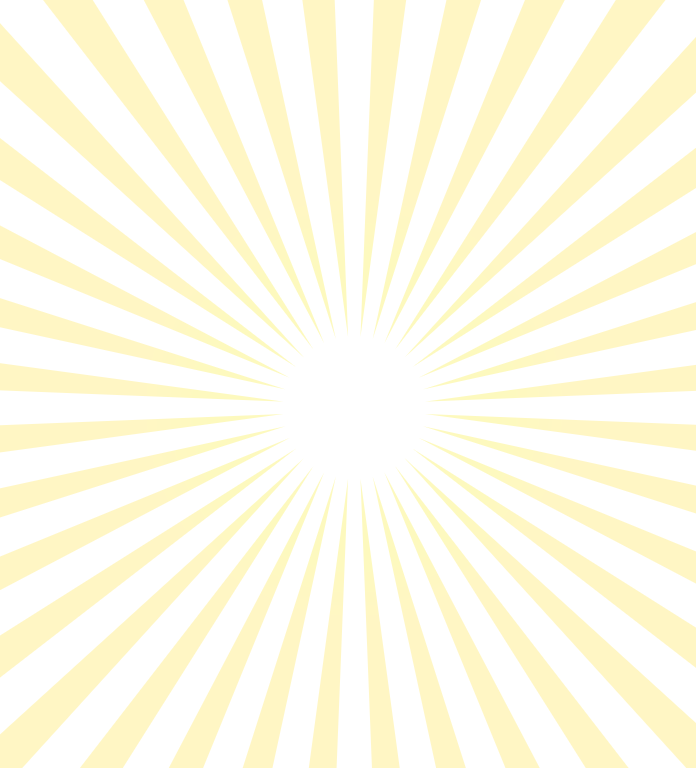
Give the GLSL for this background, as a Shadertoy shader.

```glsl
#define RAY_COUNT 36.0
#define BURST_CENTER vec2(0.509, 0.469)
#define TIP_RADIUS 0.0925
#define RAY_SPREAD 0.0476
#define TINT_INNER 0.17
#define TINT_OUTER 0.30
#define PAPER vec3(1.0)
#define LEMON vec3(0.992, 0.978, 0.745)
#define CREAM vec3(1.0, 0.965, 0.77)

const float TAU = 6.2831853;

// Rotate the point into the local frame of its nearest ray axis
vec2 foldToRay(vec2 p) {
    float sector = TAU / RAY_COUNT;
    float angle = mod(atan(p.y, p.x), sector) - 0.5 * sector;
    return length(p) * vec2(cos(angle), sin(angle));
}

// Share of a pixel-wide span covered by a band of the given half width
float bandCoverage(float offset, float halfWidth, float pixel) {
    float high = min(offset + 0.5 * pixel, halfWidth);
    float low = max(offset - 0.5 * pixel, -halfWidth);
    return clamp((high - low) / pixel, 0.0, 1.0);
}

void mainImage(out vec4 fragColor, in vec2 fragCoord) {
    // Canvas height is one unit
    float pixel = 1.0 / iResolution.y;
    vec2 center = BURST_CENTER * vec2(iResolution.x * pixel, 1.0);
    vec2 p = fragCoord * pixel - center;

    // Straight wedges that open outward from a ring of tips
    vec2 ray = foldToRay(p);
    float halfWidth = RAY_SPREAD * max(ray.x - TIP_RADIUS, 0.0);
    float coverage = bandCoverage(ray.y, halfWidth, pixel);

    // Lemon near the middle, cream toward the borders
    vec3 rayColor = mix(LEMON, CREAM, smoothstep(TINT_INNER, TINT_OUTER, length(p)));
    fragColor = vec4(mix(PAPER, rayColor, coverage), 1.0);
}
```
